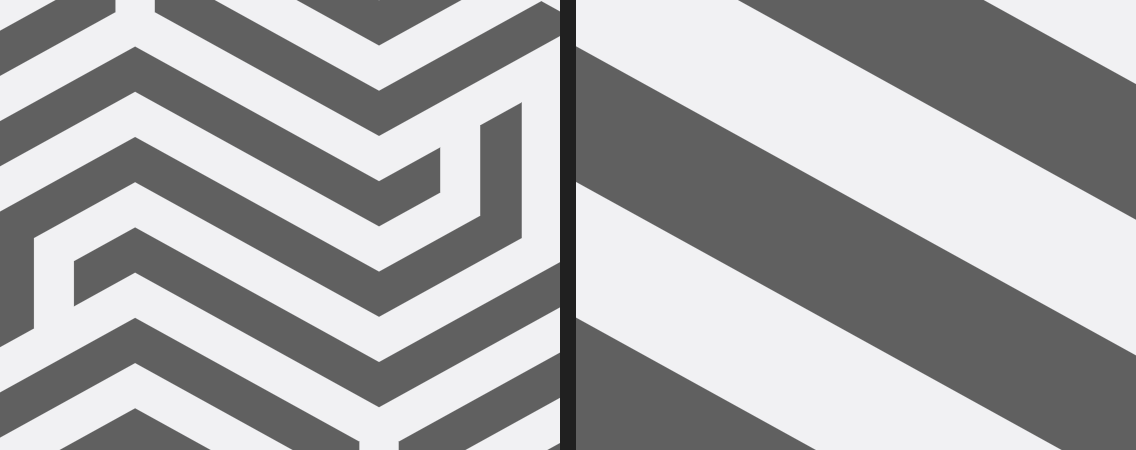
Left, the full canvas; right, a detail of the centre.
A Shadertoy shader for this pattern:

```glsl
const float STRIPES_HIGH = 9.952;  // stripe widths in the canvas height
const float SLOPE = 0.552;
const float VALLEY_X = 2.697;      // from the symmetry centre to the fold
const vec2 CENTRE = vec2(-0.507, -0.042);
const vec3 PAPER = vec3(0.944, 0.944, 0.951);
const vec3 INK = vec3(0.378);

// Half-turn symmetry: the left half is the right half rotated
vec2 foldHalfTurn(vec2 p) {
    return p.x < 0.0 ? -p : p;
}

// Signed distance to lo < x < hi
float slab(float x, float lo, float hi) {
    return abs(x - 0.5 * (lo + hi)) - 0.5 * (hi - lo);
}

// Area bounded by two verticals and two slanted stripe edges
float slantedBox(vec2 s, vec2 lo, vec2 hi, float slant) {
    return max(slab(s.x, lo.x, hi.x), slab(s.y, lo.y, hi.y) * slant);
}

// Chevron coordinates: x from the valley, y counted downward in stripes
vec2 chevronSpace(vec2 p, float valley, float slope) {
    float x = p.x - valley;
    return vec2(x, 2.5 - p.y - slope * (valley - abs(x)));
}

float interlockedChevrons(vec2 s, float slope) {
    float slant = inversesqrt(1.0 + slope * slope);

    // Evenly spaced zigzag bands
    float d = (abs(mod(s.y + 0.5, 2.0) - 1.0) - 0.5) * slant;

    // Blunt band end and the open channel beyond the hook
    d = max(d, -slantedBox(s, vec2(1.353, -0.5), vec2(9.0, 1.5), slant));
    d = max(d, -slantedBox(s, vec2(3.156, -0.5), vec2(9.0, 3.5), slant));

    // Upright arm of the hook
    d = min(d, slantedBox(s, vec2(2.238, 0.0), vec2(3.156, 3.0), slant));

    // Vertical gap through the outer valley
    d = max(d, -slantedBox(s, vec2(-0.435, 5.5), vec2(0.435, 12.0), slant));

    // Descending edge past the outer peak
    float peakEdge = -2.0 + 2.0 * slope * (s.x - 3.59);
    return max(d, (peakEdge - s.y) * slant);
}

void mainImage(out vec4 fragColor, in vec2 fragCoord) {
    float pixel = STRIPES_HIGH / iResolution.y;
    vec2 p = (fragCoord - 0.5 * iResolution.xy) * pixel;
    vec2 s = chevronSpace(foldHalfTurn(p - CENTRE), VALLEY_X, SLOPE);
    float d = interlockedChevrons(s, SLOPE);
    float paper = smoothstep(-0.7 * pixel, 0.7 * pixel, d);
    fragColor = vec4(mix(INK, PAPER, paper), 1.0);
}
```
